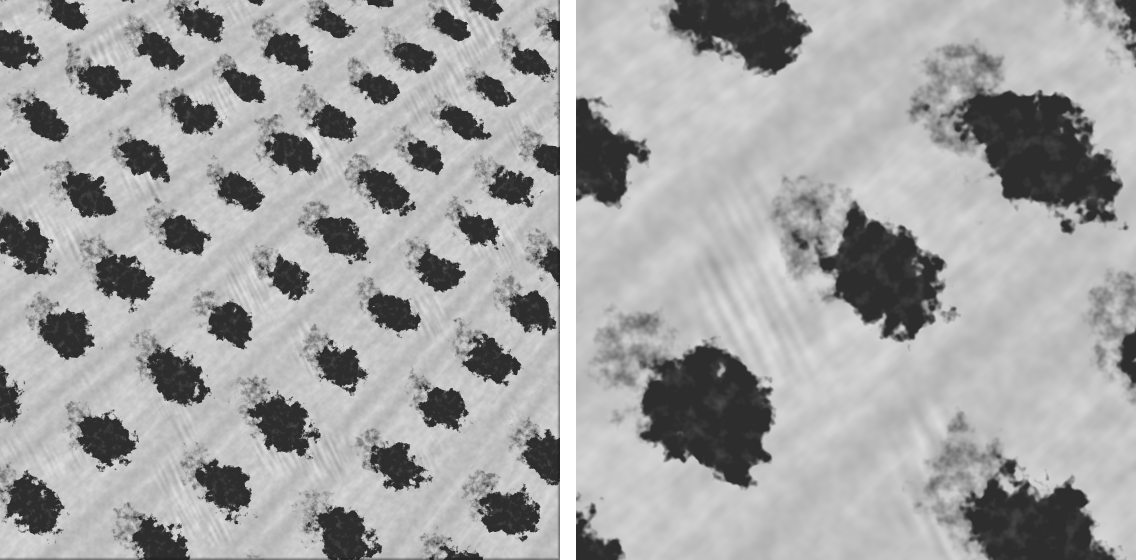
Left, the full canvas; right, a detail of the centre.
Give the GLSL for this pattern, as a Shadertoy shader.

```glsl
// Aerial view of an orchard: leafy trees and their dark shadows on pale, tracked soil.
// A projective grid places the trees; each pixel checks the nearest grid cells, and
// gradient noise makes ragged foliage, streaked earth and wheel tracks along the rows.

const vec2 ORIGIN = vec2(0.419, 0.418);    // canvas place of tree (0, 0)
const vec2 ALONG = vec2(0.121, 0.1105);    // step along a row
const vec2 ACROSS = vec2(0.190, -0.0755);  // step to the next row
const float RECEDE = 0.048;                // depth gained per step along a row

vec2 hash22(vec2 p) {
    vec3 h = fract(p.xyx * vec3(0.1031, 0.1030, 0.0973));
    h += dot(h, h.yzx + 33.33);
    return fract((h.xx + h.yz) * h.zy);
}

float gradientDot(vec2 cell, vec2 offset) {
    float angle = 6.2832 * hash22(cell).x;
    return dot(vec2(cos(angle), sin(angle)), offset);
}

float gradientNoise(vec2 p) {
    vec2 c = floor(p), f = p - c;
    vec2 u = f * f * f * (f * (f * 6.0 - 15.0) + 10.0);
    vec2 e = vec2(0.0, 1.0);
    float low = mix(gradientDot(c, f), gradientDot(c + e.yx, f - e.yx), u.x);
    float high = mix(gradientDot(c + e.xy, f - e.xy), gradientDot(c + e.yy, f - e.yy), u.x);
    return mix(low, high, u.y);
}

float fbm(vec2 p, int octaves) {
    float sum = 0.0, amplitude = 0.6;
    for (int k = 0; k < octaves; k++) {
        sum += amplitude * gradientNoise(p);
        p = mat2(1.6, 1.2, -1.2, 1.6) * p + 17.3;
        amplitude *= 0.55;
    }
    return sum;
}

// Perspective mapping between grid and canvas
float depthAt(float row) { return 1.0 + RECEDE * row; }

vec2 gridToCanvas(vec2 g) {
    return (ORIGIN + ALONG * g.x + ACROSS * g.y) / depthAt(g.x);
}

vec2 canvasToGrid(vec2 p) {
    vec2 m = ALONG - RECEDE * p, v = p - ORIGIN;
    float det = m.x * ACROSS.y - m.y * ACROSS.x;
    return vec2(v.x * ACROSS.y - v.y * ACROSS.x, m.x * v.y - m.y * v.x) / det;
}

float ellipse(vec2 v, vec2 radius) { return length(v / radius) - 1.0; }

// Soil: streaks along the rows, paired tracks, grain and patches of fine rills
float soilTone(vec2 p, vec2 grid) {
    float streak = fbm(vec2(grid.x * 2.2, grid.y * 13.0), 3);
    float patches = fbm(p * 9.0, 3);
    float lane = (abs(fract(grid.y) - 0.5) - 0.11) / 0.075;
    float track = exp(-lane * lane) * clamp(0.65 + 1.3 * patches + streak, 0.0, 1.3);
    float rill = gradientNoise(vec2(p.x * 125.0 + p.y * 60.0, p.y * 22.0));
    float rillMask = smoothstep(0.1, 0.4, gradientNoise(p * 8.0 + 5.0));
    float grain = fbm(p * 75.0, 2);
    return 0.785 + 0.09 * streak + 0.07 * patches + 0.08 * grain
        + 0.16 * rill * rillMask - 0.095 * track;
}

// Nearest shadow (x) and crown (y) distances, and side of that crown (z)
vec3 nearestTree(vec2 p, vec2 grid) {
    vec3 nearest = vec3(9.0, 9.0, 0.0);
    vec2 base = floor(grid + 0.5);
    for (int i = -1; i <= 1; i++)
    for (int j = -1; j <= 1; j++) {
        vec2 id = base + vec2(i, j);
        vec2 jitter = hash22(id + 41.0) - 0.5;
        vec2 vary = hash22(id + 83.0) - 0.5;
        float depth = depthAt(id.x);
        vec2 v = (p - gridToCanvas(id)) * depth - 0.016 * jitter;
        float size = 1.0 + 0.26 * vary.x;

        vec2 slanted = vec2(v.x, v.y + (0.35 + 0.3 * vary.y) * v.x);
        float shadow = ellipse(slanted, size * vec2(0.046, 0.039 / depth));

        vec2 c = v - size * vec2(-0.040, 0.024);
        c.x += 0.25 * c.y;
        float crown = ellipse(c, size * vec2(0.031, 0.043));

        nearest.x = min(nearest.x, shadow);
        if (crown < nearest.y) nearest.yz = vec2(crown, c.x / 0.031);
    }
    return nearest;
}

void mainImage(out vec4 fragColor, in vec2 fragCoord) {
    vec2 p = fragCoord / iResolution.xy;
    vec2 grid = canvasToGrid(p);
    vec3 tree = nearestTree(p, grid);
    float ragged = fbm(p * 36.0, 4);
    float leaves = fbm(p * 85.0 + 9.0, 3);

    float tone = soilTone(p, grid);

    // Sunlit crown, darker toward its shaded side
    float crownTone = 0.57 + 0.62 * leaves + 0.2 * ragged - 0.07 * tree.z;
    float crownMask = smoothstep(0.18, -0.3, tree.y + 0.9 * ragged + 0.4 * leaves);
    tone = mix(tone, clamp(crownTone, 0.25, 0.8), 0.88 * crownMask);

    // Dense shadow with a leafy outline and faint gaps
    float shadowTone = 0.175 + 0.22 * max(leaves + 0.3 * ragged, 0.0);
    float shadowMask = smoothstep(0.1, -0.12, tree.x + 0.85 * ragged + 0.45 * leaves);
    tone = mix(tone, shadowTone, shadowMask);

    // Thin dark rim on the right and lower sides
    tone *= mix(0.6, 1.0, smoothstep(0.0, 0.006, min(1.0 - p.x, p.y)));
    fragColor = vec4(vec3(clamp(tone, 0.14, 0.86)), 1.0);
}
```
